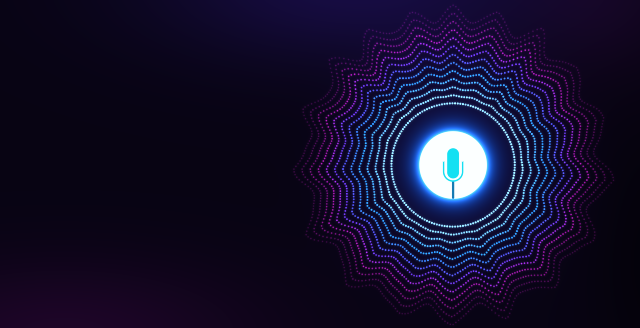
Reproduce this background procedurally as a Shadertoy shader.

```glsl
// A glowing disc with a microphone glyph, ringed by nested dotted waves on a dark violet field.
// Each ring is a circle displaced by a warped angular wave that grows outward;
// every pixel tests the nearest dot of each ring. Lengths are in canvas heights.

const float TAU = 6.2831853;
const vec2 CENTER = vec2(0.708, 0.497);   // share of width and height
const float DISC_RADIUS = 0.103;
const int RING_COUNT = 13;
const float FIRST_RING = 0.188;
const float RING_GAP = 0.0228;
const float WAVE_HEIGHT = 0.032;
const float LOBES = 18.0;
const float DOT_SPACING = 0.0080;
const float DOT_RADIUS = 0.0027;

const vec3 NIGHT = vec3(0.030, 0.014, 0.075);
const vec3 INDIGO = vec3(0.060, 0.035, 0.190);
const vec3 PLUM = vec3(0.085, 0.008, 0.080);
const vec3 HAZE = vec3(0.022, 0.010, 0.085);
const vec3 GLOW_BLUE = vec3(0.03, 0.42, 0.95);
const vec3 ICE = vec3(0.62, 0.98, 1.00);
const vec3 AZURE = vec3(0.16, 0.66, 1.00);
const vec3 VIOLET = vec3(0.38, 0.26, 0.98);
const vec3 MAGENTA = vec3(0.80, 0.10, 0.74);
const vec3 GLYPH_CYAN = vec3(0.08, 0.88, 0.95);
const vec3 STEM_BLUE = vec3(0.08, 0.48, 0.70);

float hash(vec2 p) {
    return fract(sin(dot(p, vec2(127.1, 311.7))) * 43758.5453);
}

// Soft blob, 1 at its middle
float blob(vec2 p, vec2 middle, vec2 size) {
    vec2 q = (p - middle) / size;
    return exp(-dot(q, q));
}

// Coverage of a shape from its signed distance
float fill(float d, float px) {
    return 1.0 - smoothstep(-0.6 * px, 0.6 * px, d);
}

float segment(vec2 p, float low, float high) {
    return length(vec2(p.x, p.y - clamp(p.y, low, high)));
}

// Uneven lobes around the circle, with pointed crests
float lobeWave(float a) {
    float warp = 0.122 * cos(a) + 0.07 * cos(2.0 * a - 1.75);
    float phase = LOBES * (a - 0.157 - warp);
    float crest = 1.0 - 2.0 * abs(sin(0.5 * phase));
    float swell = 0.82 + 0.18 * cos(5.0 * a + 0.8);
    return mix(cos(phase), crest, 0.45) * swell + 0.16 * cos(31.0 * a + 1.0);
}

vec3 ringColor(float t) {
    vec3 c = mix(ICE, AZURE, smoothstep(0.0, 0.36, t));
    c = mix(c, VIOLET, smoothstep(0.34, 0.58, t));
    return mix(c, MAGENTA, smoothstep(0.52, 0.78, t));
}

vec3 backdrop(vec2 uv) {
    vec3 c = NIGHT;
    c += INDIGO * blob(uv, vec2(0.56, 1.05), vec2(0.32, 0.24));
    c += PLUM * blob(uv, vec2(0.10, -0.02), vec2(0.30, 0.22));
    c += 0.5 * PLUM * blob(uv, vec2(0.95, 1.0), vec2(0.14, 0.25));
    return c * (1.0 - 0.45 * blob(uv, vec2(1.02, 0.2), vec2(0.10, 0.5)));
}

vec3 dottedRings(vec2 p, float px) {
    vec3 sum = vec3(0.0);
    float angle = atan(p.y, p.x);
    for (int i = 0; i < RING_COUNT; i++) {
        float t = float(i) / float(RING_COUNT - 1);
        float base = FIRST_RING + RING_GAP * float(i);
        float count = floor(TAU * base / DOT_SPACING);
        float id = floor((angle / TAU + 0.5) * count);
        float dotAngle = ((id + 0.5) / count - 0.5) * TAU;
        float radius = base + WAVE_HEIGHT * pow(t, 1.1) * lobeWave(dotAngle);
        float d = length(p - radius * vec2(cos(dotAngle), sin(dotAngle)));
        float size = DOT_RADIUS * mix(1.1, 0.72, t);
        float twinkle = mix(0.75, 1.0, hash(vec2(id, float(i))));
        float fade = mix(1.0, 0.25, smoothstep(0.65, 1.0, t));
        float core = 1.0 - smoothstep(size - 0.7 * px, size + 0.7 * px, d);
        float halo = 0.16 * exp(-d * d / 0.00003);
        sum += ringColor(t) * (core + halo) * twinkle * fade;
    }
    return sum;
}

// Capsule, cradle and stem
vec3 glyph(vec3 c, vec2 p, float px) {
    float capsule = segment(p, -0.023, 0.033) - 0.018;
    float cradle = abs(segment(p, -0.020, 0.2) - 0.029) - 0.0022;
    cradle = max(cradle, p.y - 0.010);
    float stem = segment(p, -0.100, -0.052) - 0.0035;
    c = mix(c, STEM_BLUE, fill(stem, px));
    return mix(c, GLYPH_CYAN, fill(min(capsule, cradle), px));
}

void mainImage(out vec4 fragColor, in vec2 fragCoord) {
    float px = 1.0 / iResolution.y;
    vec2 uv = fragCoord / iResolution.xy;
    vec2 p = (fragCoord - CENTER * iResolution.xy) * px;
    float r = length(p);

    // Field and haze behind the rings
    vec3 color = backdrop(uv) + HAZE * exp(-pow(r / 0.36, 4.0));
    color += dottedRings(p, px);

    // Light spilling from the disc
    float rim = max(r - DISC_RADIUS, 0.0);
    color += GLOW_BLUE * (0.95 * exp(-rim / 0.024) + 0.12 * exp(-rim / 0.07));
    color += 0.45 * ICE * exp(-rim / 0.007);

    // Disc with its glyph
    vec3 face = glyph(vec3(0.99, 1.0, 1.0), p, px);
    color = mix(color, face, fill(r - DISC_RADIUS, px));
    fragColor = vec4(clamp(color, 0.0, 1.0), 1.0);
}
```
